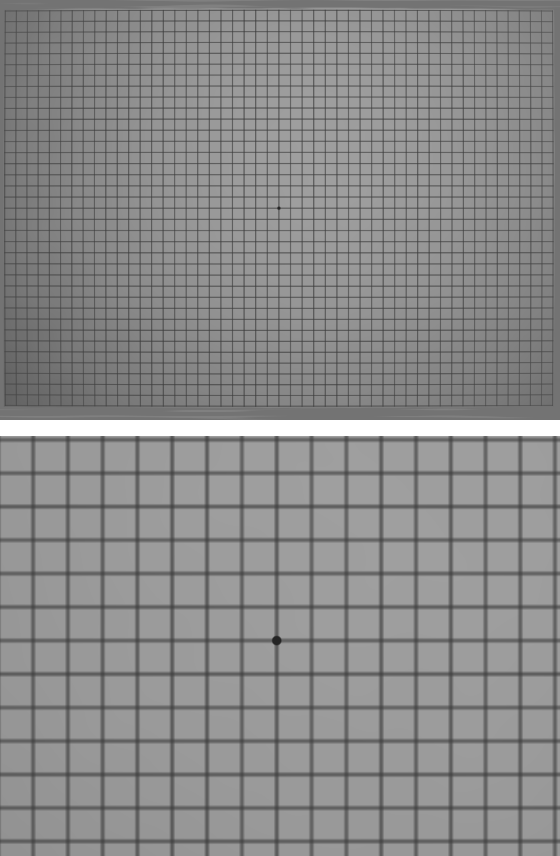
Top, the full canvas; bottom, a detail of the centre.
This pattern is drawn by a WebGL 1 fragment shader. Its source:

```glsl
precision highp float;
// A sheet of fine square graph paper, 48 by 36 cells, with a dot at its centre.
// Grid coordinates are bent by a slight barrel distortion; soft lines lie on
// unevenly lit grey paper, and the thin outer margin has streaks drawn by noise.

uniform vec2 u_resolution;

// Lengths are fractions of the canvas height.
const vec2 HALF_CELLS = vec2(24.0, 18.0);
const vec2 PITCH = vec2(0.02766, 0.02661);
const vec2 GRID_CENTRE = vec2(-0.0026, 0.0043);
const vec2 BARREL = vec2(0.0396, 0.0725);
const float BOW = 0.010;
const float LINE_WIDTH = 0.0020;
const float LINE_BLUR = 0.0031;
const float LINE_VARIATION = 0.14;
const float DOT_RADIUS = 0.0037;
const vec2 LIGHT_CENTRE = vec2(0.09, 0.13);
const float LIGHT_FALLOFF = 0.27;
const float PAPER_GREY = 0.622;
const float INK_GREY = 0.23;
const float INK_FADE = 0.30;
const float DOT_GREY = 0.14;
const float MARGIN_GREY = 0.45;
const float PAPER_BORDER = 0.0035;

float hash(vec2 p) {
  return fract(sin(dot(p, vec2(127.1, 311.7))) * 43758.5);
}

float cornerSlope(vec2 cell, vec2 offset) {
  float angle = 6.2832 * hash(cell);
  return dot(vec2(cos(angle), sin(angle)), offset);
}

float gradientNoise(vec2 p) {
  vec2 i = floor(p);
  vec2 f = p - i;
  vec2 s = f * f * f * (f * (f * 6.0 - 15.0) + 10.0);
  vec2 e = vec2(1.0, 0.0);
  float low = mix(cornerSlope(i, f), cornerSlope(i + e.xy, f - e.xy), s.x);
  float high = mix(cornerSlope(i + e.yx, f - e.yx), cornerSlope(i + e.xx, f - e.xx), s.x);
  return mix(low, high, s.y);
}

// Share of a filter window covered by a line at the given distance.
float lineCoverage(float dist, float window) {
  float right = min(dist + 0.5 * window, 0.5 * LINE_WIDTH);
  float left = max(dist - 0.5 * window, -0.5 * LINE_WIDTH);
  return max(right - left, 0.0) / window;
}

// Lines at whole values of coord, ending where across leaves the grid.
float ruledLines(float coord, float across, float count, float reach,
                 float pitch, float window, float seed) {
  float index = clamp(floor(coord + 0.5), -count, count);
  float line = lineCoverage(abs(coord - index) * pitch, window);
  float ends = 1.0 - smoothstep(reach, reach + 0.1, abs(across));
  float strength = 1.0 - LINE_VARIATION * hash(vec2(index, seed));
  return line * ends * strength;
}

float paperShade(vec2 p) {
  vec2 q = p - LIGHT_CENTRE;
  float shade = PAPER_GREY - LIGHT_FALLOFF * dot(q, q);
  float mottling = gradientNoise(p * 9.0) + 0.5 * gradientNoise(p * 23.0);
  float leftWear = 1.0 - smoothstep(-0.65, -0.25, p.x);
  return shade + mottling * mix(0.004, 0.014, leftWear);
}

// Streaks only in the margins above and below the sheet.
float marginShade(vec2 p) {
  float streak = gradientNoise(vec2(p.x * 3.0, p.y * 120.0));
  float aboveOrBelow = step(0.47, abs(p.y));
  return MARGIN_GREY + 0.05 * smoothstep(0.15, 0.4, streak) * aboveOrBelow;
}

void main() {
  float pixel = 1.0 / u_resolution.y;
  vec2 p = (gl_FragCoord.xy - 0.5 * u_resolution) * pixel - GRID_CENTRE;

  // Barrel distortion, mostly along each axis with a small bow across it
  vec2 sq = p * p;
  vec2 grid = p / PITCH * (1.0 + BARREL * sq + BOW * sq.yx);

  // Paper over margin, with a slightly ragged border
  vec2 beyond = (abs(grid) - HALF_CELLS) * PITCH;
  float ragged = 0.002 * gradientNoise(p * 18.0);
  float edge = max(beyond.x, beyond.y) - PAPER_BORDER + ragged;
  float outside = smoothstep(-pixel, pixel, edge);
  float grey = mix(paperShade(p), marginShade(p), outside);

  // Light rim along the top of the sheet
  float rim = 1.0 - smoothstep(0.0, 0.002 + pixel, abs(edge));
  grey += 0.05 * rim * step(0.4, p.y) * smoothstep(-0.3, 0.2, gradientNoise(p * 5.0));

  // Ruled lines
  float window = max(pixel, LINE_BLUR);
  float vertical = ruledLines(grid.x, grid.y, HALF_CELLS.x, HALF_CELLS.y, PITCH.x, window, 3.0);
  float horizontal = ruledLines(grid.y, grid.x, HALF_CELLS.y, HALF_CELLS.x, PITCH.y, window, 8.0);
  float ink = 1.0 - (1.0 - vertical) * (1.0 - horizontal);
  float fade = 1.0 - INK_FADE * smoothstep(0.2, 0.7, dot(p, p));
  grey = mix(grey, INK_GREY, ink * fade);

  // Centre dot
  float spot = 1.0 - smoothstep(-pixel, pixel, length(p) - DOT_RADIUS);
  grey = mix(grey, DOT_GREY, spot);

  gl_FragColor = vec4(vec3(grey), 1.0);
}
```
